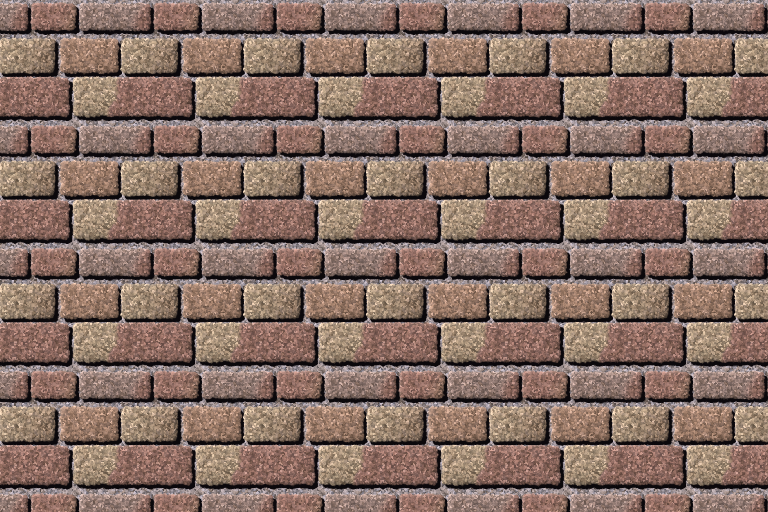
A WebGL 2 fragment shader for this texture:

```glsl
#version 300 es
precision highp float;
// Weathered brick wall: one square tile of three courses (five bricks) repeats
// in both directions. Rounded-box distances give bricks, cast shadows and
// bevels; wrapped cellular noise and layered sines give grain and chipped edges.

#define TILE 0.23977            // tile size, in canvas heights
#define PHASE vec2(0.598, 0.191) // tile offset, in tiles
#define SHADOW vec2(0.026, -0.029)
#define BEVEL vec2(-0.012, 0.012)
#define CORNER 0.035
#define CHIP 0.030
#define GRAIN 0.42
#define SLANT 0.32              // lean of the two-tone break

uniform vec2 u_resolution;
out vec4 fragColor;

const float TAU = 6.28318;
const int BRICKS = 5;
const vec3 BEIGE = vec3(0.64, 0.56, 0.46);
const vec3 OLIVE = vec3(0.55, 0.46, 0.38);
const vec3 BROWN = vec3(0.60, 0.47, 0.39);
const vec3 RED = vec3(0.54, 0.39, 0.35);
const vec3 GREY = vec3(0.55, 0.46, 0.43);
const vec3 MORTAR = vec3(0.58, 0.53, 0.53);
const vec3 DARK = vec3(0.045, 0.03, 0.045);

// Brick corners within the tile: left, bottom, right, top.
const vec4 BOX[BRICKS] = vec4[](
  vec4(0.000, 0.030, 0.968, 0.350),
  vec4(0.390, 0.383, 0.850, 0.665),
  vec4(0.894, 0.383, 1.367, 0.665),
  vec4(0.050, 0.731, 0.630, 0.953),
  vec4(0.658, 0.731, 1.022, 0.953));
const vec3 LEFT[BRICKS] = vec3[](BEIGE, BEIGE, BROWN, GREY, RED);
const vec3 RIGHT[BRICKS] = vec3[](RED, OLIVE, BROWN, RED, BROWN);
// Offset of the colour break from each brick's centre, and its softness.
const float BREAK[BRICKS] = float[](-0.150, 0.060, 0.0, 0.190, 0.140);
const float SOFT[BRICKS] = float[](0.022, 0.180, 0.1, 0.060, 0.120);

vec2 hash2(vec2 p) {
  return fract(sin(vec2(dot(p, vec2(127.1, 311.7)),
                        dot(p, vec2(269.5, 183.3)))) * 43758.5);
}

// Cellular noise wrapped to the tile: x = nearest distance, y = cell tone.
vec2 cells(vec2 p, float n) {
  p *= n;
  vec2 nearest = vec2(9.0, 0.0);
  for (int j = -1; j <= 1; j++)
    for (int i = -1; i <= 1; i++) {
      vec2 cell = floor(p) + vec2(i, j);
      vec2 h = hash2(mod(cell, n) + n);
      float d = length(cell + h - p);
      if (d < nearest.x) nearest = vec2(d, fract(h.x * 7.3 + h.y * 3.1));
    }
  return nearest;
}

// Position relative to a brick's centre, by the shortest way round the tile.
vec2 fromCentre(vec2 p, vec4 box) {
  vec2 d = p - 0.5 * (box.xy + box.zw);
  return d - round(d);
}

float brickDist(vec2 p, vec4 box) {
  vec2 q = abs(fromCentre(p, box)) - 0.5 * (box.zw - box.xy) + CORNER;
  return length(max(q, 0.0)) + min(max(q.x, q.y), 0.0) - CORNER;
}

void main() {
  vec2 p = gl_FragCoord.xy / (u_resolution.y * TILE) - PHASE;
  float aa = 0.7 / (u_resolution.y * TILE);

  // Grain at three scales
  vec2 fine = cells(p, 68.0);
  vec2 mid = cells(p, 37.0);
  vec2 broad = cells(p, 13.0);
  float grain = 0.72 * (fine.y - 0.5) + 0.28 * (mid.y - 0.5) + 0.4 * (0.45 - mid.x);
  float chip = CHIP * (0.6 * broad.x + 0.4 * mid.x - 0.45);

  // Nearest brick and the union of cast shadows
  int id = 0;
  float dist = 9.0, shade = 9.0;
  for (int i = 0; i < BRICKS; i++) {
    float d = brickDist(p, BOX[i]);
    if (d < dist) { dist = d; id = i; }
    shade = min(shade, brickDist(p - SHADOW, BOX[i]));
  }
  dist += chip;
  shade += chip;

  // Mortar with cool specks, then shadow
  vec3 coolSpeck = vec3(-0.05, 0.0, 0.07) * (mid.y - 0.4);
  vec3 color = MORTAR * (1.0 + 0.9 * grain) + coolSpeck;
  color = mix(color, DARK, 1.0 - smoothstep(-aa, aa, shade));

  // Two-tone brick face, its break bent and frayed
  vec2 local = fromCentre(p, BOX[id]);
  vec2 unit = 2.0 * local / (BOX[id].zw - BOX[id].xy);
  float bend = 0.014 * sin(TAU * 4.0 * p.y) + 0.02 * (mid.y - 0.5);
  float side = local.x - SLANT * local.y - BREAK[id] + bend;
  vec3 face = mix(LEFT[id], RIGHT[id], smoothstep(-SOFT[id], SOFT[id], side));

  // Slanted tool marks, grain, warm and cool flecks, soft fall-off of light
  float marks = sin(TAU * (9.0 * p.x - 4.0 * p.y) + 1.5 * sin(TAU * 3.0 * p.y))
              + 0.6 * sin(TAU * (17.0 * p.x - 9.0 * p.y));
  float light = 1.02 + GRAIN * 1.5 * grain + 0.03 * marks;
  light += 0.06 * dot(unit, vec2(-0.4, 0.8));
  face = mix(face, mid.y > 0.5 ? BROWN : GREY, 0.5 * abs(mid.y - 0.5) + 0.1);
  face = face * light + 0.6 * coolSpeck;
  face += 0.08 * smoothstep(0.90, 0.96, fine.y);

  // Bevel: pale upper-left rim, dark lower-right rim
  float tilt = (brickDist(p + BEVEL, BOX[id]) - brickDist(p - BEVEL, BOX[id])) / 0.024;
  float rim = tilt * exp(min(dist, 0.0) / 0.016);
  face += vec3(0.16, 0.16, 0.16) * max(rim, 0.0);
  face *= 1.0 - 0.55 * max(-rim, 0.0);

  color = mix(color, face, 1.0 - smoothstep(-aa, aa, dist));
  fragColor = vec4(clamp(color, 0.0, 1.0), 1.0);
}
```
